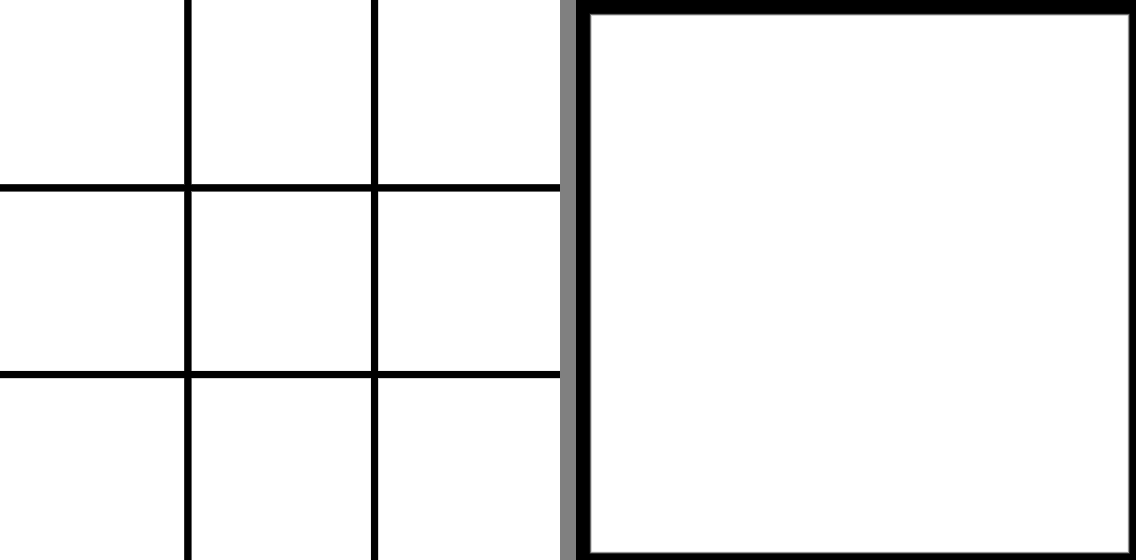
Left, the full canvas; right, a detail of the centre.
This pattern is drawn by a three.js fragment shader. Its source:

```glsl
varying vec2 vUv;

// Distance to the nearest inner divider of a three-cell axis
float dividerDistance(float t) {
  float index = clamp(floor(t * 3.0 + 0.5), 1.0, 2.0);
  return abs(t - index / 3.0);
}

// Coverage of a stroke with a softened edge
float stroke(float distance, float width) {
  return 1.0 - smoothstep(-0.001, 0.001, distance - 0.5 * width);
}

void main() {
  // Dividers sit slightly right of and below the exact thirds
  vec2 p = vUv - vec2(0.0022, -0.0022);
  float d = min(dividerDistance(p.x), dividerDistance(p.y));

  vec3 paper = vec3(1.0);
  vec3 ink = vec3(0.0);
  gl_FragColor = vec4(mix(paper, ink, stroke(d, 0.0131)), 1.0);
}
```
